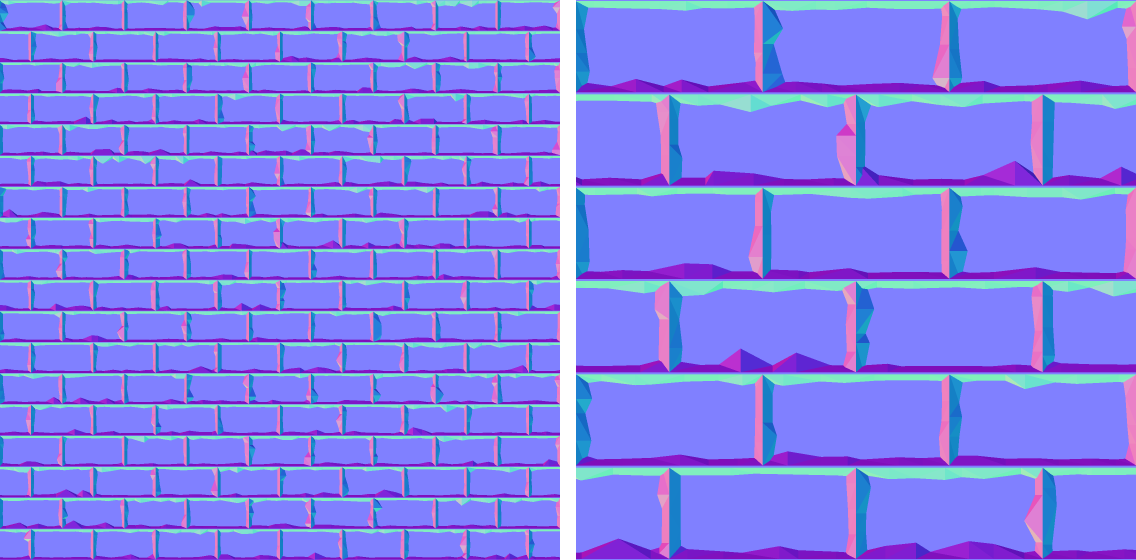
Left, the full canvas; right, a detail of the centre.
Give the GLSL for this texture map, as a WebGL 1 fragment shader.

```glsl
precision highp float;
// Tangent-space normal map of a running-bond brick wall, 9 bricks by 18 courses.
// Each brick is a flat face with four chipped bevels; every bevel is a strip of
// triangles of random depth, and the lowest bevel at a point gives its normal.

uniform vec2 u_resolution;

float hash(vec3 p) {
  p = fract(p * vec3(0.1031, 0.1030, 0.0973));
  p += dot(p, p.yzx + 33.33);
  return fract((p.x + p.y) * p.z);
}

// Position of a strip vertex; the two end vertices stay on the corners.
float vertexPosition(vec2 brick, float side, float k, float count) {
  float inner = step(0.5, k) * step(k, count - 0.5);
  return k + inner * 0.7 * (hash(vec3(brick, side * 16.0 + k + 80.0)) - 0.5);
}

// Bevel width at a strip vertex, with a few deep chips.
float vertexDepth(vec2 brick, float side, float k, float base) {
  float rough = mix(0.4, 1.4, hash(vec3(brick, side + 160.0)));
  float h = hash(vec3(brick, side * 16.0 + k + 1.0));
  return base + rough * (0.045 * h + 0.11 * pow(h, 6.0));
}

// Returns relative height (1 at the face), slope along the edge, slope inward.
vec3 bevel(vec2 brick, float side, float along, float dist,
           float len, float count, float base) {
  float t = along / len * count;
  float k = clamp(floor(t), 0.0, count - 1.0);
  if (t < vertexPosition(brick, side, k, count)) k -= 1.0;
  else if (t > vertexPosition(brick, side, k + 1.0, count)) k += 1.0;

  float start = vertexPosition(brick, side, k, count);
  float span = vertexPosition(brick, side, k + 1.0, count) - start;
  float s = (t - start) / span;
  float d0 = vertexDepth(brick, side, k, base);
  float d1 = vertexDepth(brick, side, k + 1.0, base);
  float direction = 1.0;

  // Random choice of the diagonal that splits the segment.
  if (hash(vec3(brick, side * 16.0 + k + 240.0)) > 0.5) {
    float swap = d0;
    d0 = d1;
    d1 = swap;
    s = 1.0 - s;
    direction = -1.0;
  }

  // Outer triangle, resting on the straight edge.
  if (dist < d0 * (1.0 - s)) {
    return vec3(dist / d0, 0.0, 0.5 / sqrt(d0));
  }
  // Inner triangle, following the chipped outline.
  float shear = 1.0 - d0 / d1;
  float rise = 0.5 * sqrt(d1);
  float tilt = -direction * shear * count / (len * span);
  return vec3(shear * (1.0 - s) + dist / d1, tilt * rise, rise / d1);
}

vec3 wallNormal(vec2 uv) {
  vec2 p = uv * vec2(9.0, 18.0);
  float course = floor(p.y);
  p.x += 0.5 * (1.0 - mod(course, 2.0));
  vec2 brick = vec2(mod(floor(p.x), 9.0), mod(course, 18.0));
  vec2 q = fract(p) * vec2(2.0, 1.0); // brick is two units wide, one high
  float gap = 0.012;

  vec3 left = bevel(brick, 0.0, q.y, q.x, 1.0, 4.0, 0.083);
  vec3 right = bevel(brick, 1.0, q.y, 2.0 - q.x, 1.0, 4.0, 0.075);
  vec3 bottom = bevel(brick, 2.0, q.x, q.y - gap, 2.0, 7.0, 0.062);
  vec3 top = bevel(brick, 3.0, q.x, 1.0 - gap - q.y, 2.0, 7.0, 0.062);

  float height = min(min(left.x, right.x), min(bottom.x, top.x));
  vec2 lean = vec2(0.0);
  if (height >= 0.0 && height < 1.0) {
    if (height == left.x) lean = vec2(-left.z, -left.y);
    else if (height == right.x) lean = vec2(right.z, -right.y);
    else if (height == bottom.x) lean = vec2(-bottom.y, -bottom.z);
    else lean = vec2(-top.y, top.z);
  }
  return normalize(vec3(lean, 1.0));
}

void main() {
  // Average a 3 by 3 grid inside the pixel to smooth every facet edge.
  vec3 color = vec3(0.0);
  for (int j = 0; j < 3; j++) {
    for (int i = 0; i < 3; i++) {
      vec2 offset = (vec2(float(i), float(j)) - 1.0) / 3.0;
      vec3 n = wallNormal((gl_FragCoord.xy + offset) / u_resolution);
      color += n * 0.5 + 0.5;
    }
  }
  gl_FragColor = vec4(color / 9.0, 1.0);
}
```
